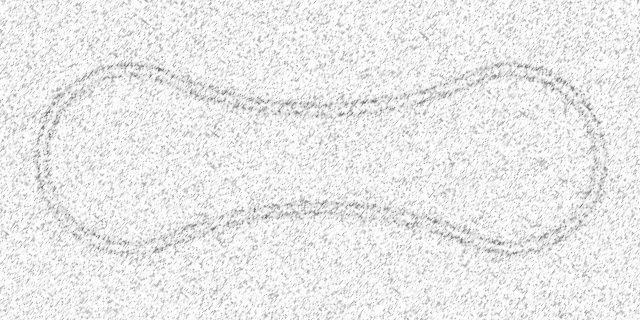
Reproduce this background procedurally as a Shadertoy shader.

```glsl
// Draws a double pencil outline of a peanut shape on white, speckled, slanted paper grain.

const vec2 GRAIN_AXIS = vec2(0.62, 0.785);     // direction of the paper fibres
const vec2 GRAIN_CELLS = vec2(150.0, 270.0);   // cells per canvas height, along and across
const vec3 PAPER = vec3(0.995);

// Sine-free hash, 0 to 1
float hash(vec2 cell) {
    vec3 h = fract(cell.xyx * 0.1031);
    h += dot(h, h.yzx + 33.33);
    return fract((h.x + h.y) * h.z);
}

float valueNoise(vec2 p) {
    vec2 cell = floor(p);
    vec2 f = fract(p);
    f = f * f * (3.0 - 2.0 * f);
    float low = mix(hash(cell), hash(cell + vec2(1.0, 0.0)), f.x);
    float high = mix(hash(cell + vec2(0.0, 1.0)), hash(cell + vec2(1.0, 1.0)), f.x);
    return mix(low, high, f.y);
}

// Noise stretched along a slanted axis
float fibreNoise(vec2 p, vec2 axis, vec2 cells) {
    vec2 slanted = vec2(dot(p, axis), dot(p, vec2(-axis.y, axis.x)));
    return valueNoise(slanted * cells + 600.0);
}

// Signed distance to two round lobes joined by a concave neck
float peanutDistance(vec2 p, float lobeOffset, float lobeRadius, float neckHalf) {
    vec2 q = abs(p);
    float bulge = lobeRadius - neckHalf;
    float arcCentre = (lobeOffset * lobeOffset - bulge * bulge) / (2.0 * bulge);
    float arcRadius = arcCentre - neckHalf;
    bool inNeck = q.x / lobeOffset + q.y / arcCentre < 1.0;
    return inNeck ? arcRadius - length(q - vec2(0.0, arcCentre))
                  : length(q - vec2(lobeOffset, 0.0)) - lobeRadius;
}

// Two soft parallel strokes on either side of an edge
float doubleStroke(float dist, float gap, float width) {
    float offset = (abs(dist) - gap) / width;
    return exp(-offset * offset);
}

void mainImage(out vec4 fragColor, in vec2 fragCoord) {
    // Canvas heights, measured from the centre
    vec2 p = (fragCoord - 0.5 * iResolution.xy) / iResolution.y;

    // Paper grain with faint larger clumps
    float grain = fibreNoise(p, GRAIN_AXIS, GRAIN_CELLS);
    float clumps = 0.9 + 0.2 * valueNoise(p * 16.0 + 70.0);
    float shade = 0.37 * pow(grain, 3.2) * clumps;

    // Pencil outline, roughened by a hand wobble and the grain
    float wobble = 0.004 * (valueNoise(p * 9.0 + 30.0) - 0.5);
    float rough = 0.008 * (valueNoise(p * 190.0 + 400.0) - 0.5);
    float dist = peanutDistance(p - vec2(0.003, 0.002), 0.594, 0.279, 0.154);
    float stroke = doubleStroke(dist + wobble + rough, 0.0155, 0.0085);
    shade += stroke * (0.02 + 0.23 * grain);

    fragColor = vec4(clamp(PAPER - shade, 0.0, 1.0), 1.0);
}
```
